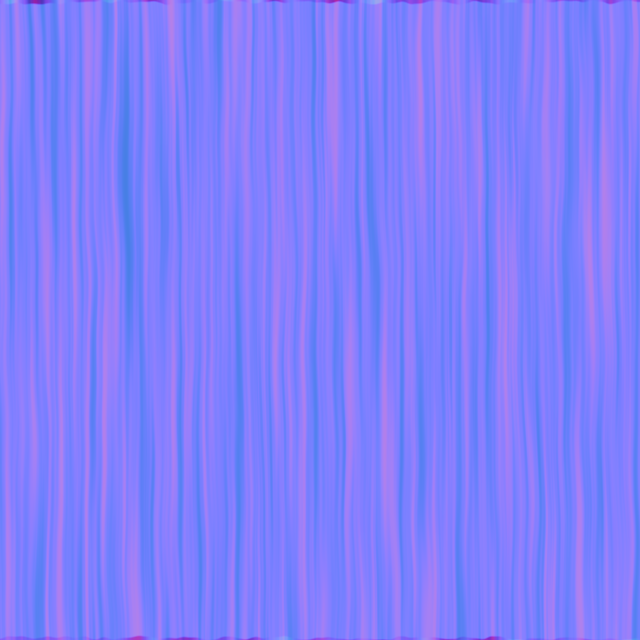
This texture map is drawn by a WebGL 1 fragment shader. Its source:

```glsl
precision highp float;

uniform vec2 u_resolution;

// Random unit vector for a lattice corner
vec2 cornerGradient(vec2 cell) {
  float angle = 6.2832 * fract(sin(dot(cell, vec2(127.1, 311.7))) * 43758.55);
  return vec2(cos(angle), sin(angle));
}

float gradientNoise(vec2 p) {
  vec2 cell = floor(p);
  vec2 f = p - cell;
  vec2 blend = f * f * f * (f * (f * 6.0 - 15.0) + 10.0);
  vec2 right = vec2(1.0, 0.0);
  vec2 up = vec2(0.0, 1.0);
  float low = mix(dot(cornerGradient(cell), f),
                  dot(cornerGradient(cell + right), f - right), blend.x);
  float high = mix(dot(cornerGradient(cell + up), f - up),
                   dot(cornerGradient(cell + 1.0), f - 1.0), blend.x);
  return mix(low, high, blend.y);
}

// Vertical fibres; the shear staggers the lattice rows between columns
float fibres(vec2 p, float across, float along, float seed) {
  float x = p.x * across;
  return gradientNoise(vec2(x + seed, p.y * along + x * 0.37 + seed));
}

// Sideways slope of the grain
float grainSlope(vec2 p) {
  float strand = fibres(p, 58.0, 1.7, 11.0);
  float thinStrand = fibres(p, 98.0, 2.0, 37.0);
  float slope = 1.6 * strand * abs(strand);
  slope += 1.5 * thinStrand * abs(thinStrand);
  slope += 0.04 * fibres(p, 21.0, 1.4, 53.0);
  slope += 0.14 * fibres(p, 135.0, 2.4, 71.0);
  slope += 0.15 * fibres(p, 205.0, 3.2, 93.0);
  return slope / sqrt(1.0 + 4.0 * slope * slope);
}

void main() {
  vec2 uv = gl_FragCoord.xy / u_resolution;

  // Slight sideways wander of the fibres
  vec2 p = uv;
  p.x += 0.006 * gradientNoise(uv * vec2(9.0, 4.0) + 5.0);
  p.x += 0.003 * gradientNoise(uv * vec2(20.0, 8.0) + 23.0);

  vec2 slope = vec2(0.01 + grainSlope(p), 0.0);
  slope.y = 0.02 * fibres(p, 60.0, 5.0, 17.0);

  // Ragged lips along the top and bottom
  float side = step(0.5, uv.y);
  float edgeDistance = min(uv.y, 1.0 - uv.y);
  float lipWidth = 0.003 + 0.001 * side
    + 0.006 * gradientNoise(vec2(uv.x * 48.0, 7.0 * side + 0.4));
  float lip = 1.0 - smoothstep(lipWidth - 0.002, lipWidth + 0.002, edgeDistance);
  float lipTilt = -0.2 + 0.9 * gradientNoise(vec2(uv.x * 28.0, 9.0 * side + 3.4));
  slope.y += lip * lipTilt;

  // Pack the surface normal as a colour
  float facing = sqrt(max(0.0, 1.0 - dot(slope, slope)));
  gl_FragColor = vec4(0.5 + 0.5 * slope, facing, 1.0);
}
```
